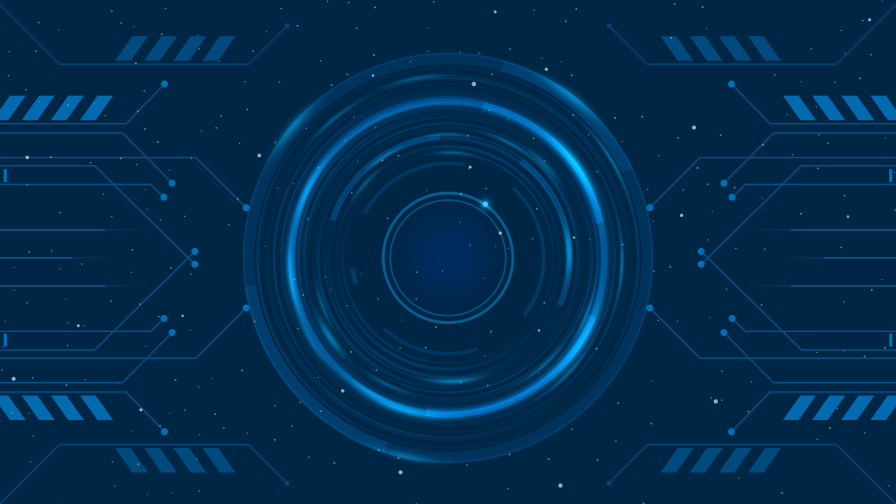
Reproduce this background procedurally as a WebGL 1 fragment shader.

```glsl
precision highp float;
// Dark blue interface backdrop: glowing rings, mirrored circuit traces and specks.
uniform vec2 u_resolution;

// The canvas height spans 432 design units; px is one pixel in those units.
float px;

float hash(vec2 p) {
    return fract(sin(dot(p, vec2(127.1, 311.7))) * 43758.5);
}

float fill(float d) {
    return clamp(0.5 - d / px, 0.0, 1.0);
}

float segment(vec2 p, vec2 a, vec2 b) {
    vec2 ab = b - a;
    return length(p - a - ab * clamp(dot(p - a, ab) / dot(ab, ab), 0.0, 1.0));
}

// Line from the canvas side to a bend, then to a round terminal.
float trace(vec2 q, vec2 bend, vec2 end) {
    float line = min(segment(q, vec2(460.0, bend.y), bend), segment(q, bend, end));
    return max(0.62 * fill(line - 0.6), fill(length(q - end) - 3.0));
}

// Four slanted bars, 21 units tall.
float stripes(vec2 q, vec2 corner) {
    float u = q.x - corner.x - (corner.y - q.y) * 0.71;
    float bar = abs(mod(u, 25.0) - 6.75) - 6.75;
    float row = max(abs(q.y - corner.y + 10.5) - 10.5, abs(u - 49.0) - 50.0);
    return fill(max(bar, row));
}

// Polar coordinates are (radius, angle in degrees).
float turn(float a, float b) {
    return abs(mod(a - b + 180.0, 360.0) - 180.0);
}

float arc(vec2 polar, float radius, float halfWidth, float angle, float span) {
    float ends = radians(turn(polar.y, angle) - span) * radius;
    return fill(max(abs(polar.x - radius) - halfWidth, ends));
}

float glint(vec2 polar, float radius, float angle, float width, float span) {
    vec2 d = vec2((polar.x - radius) / width, turn(polar.y, angle) / span);
    return exp(-dot(d, d));
}

float specks(vec2 p, float cell, float density, float size) {
    vec2 id = floor(p / cell);
    vec2 spot = 0.15 + 0.7 * vec2(hash(id + 3.1), hash(id + 8.7));
    float radius = size * (0.5 + 0.5 * hash(id + 5.3));
    return fill(length(p - (id + spot) * cell) - radius) * step(hash(id), density);
}

void main() {
    px = 432.0 / u_resolution.y;
    vec2 p = (gl_FragCoord.xy - 0.5 * u_resolution) * px + vec2(0.0, 5.0);
    vec2 q = abs(p);
    vec2 polar = vec2(length(p), degrees(atan(p.y, p.x + 1e-4)));
    float r = polar.x;

    vec3 azure = vec3(0.01, 0.43, 0.71);
    vec3 cyan = vec3(0.04, 0.50, 0.62);
    vec3 color = vec3(0.0, 0.148, 0.27);
    color += vec3(0.0, 0.025, 0.12) * exp(-r * r / 1100.0);

    // Broad ring bands
    float band = 0.12 * fill(abs(r - 171.0) - 5.0) + 0.10 * fill(abs(r - 175.0) - 0.8);
    band += 0.10 * arc(polar, 171.0, 5.0, 50.0, 24.0) + 0.10 * arc(polar, 171.0, 5.0, 220.0, 32.0);
    band += 0.28 * fill(abs(r - 134.0) - 3.0) + 0.16 * exp(-pow((r - 134.0) / 7.0, 2.0));
    band += 0.20 * arc(polar, 133.0, 4.0, 45.0, 32.0) + 0.2 * arc(polar, 133.0, 4.0, 300.0, 38.0);
    band += 0.24 * arc(polar, 104.0, 2.5, 128.0, 34.0) + 0.22 * arc(polar, 104.0, 2.5, 15.0, 38.0);
    band += 0.18 * arc(polar, 82.0, 1.5, 5.0, 42.0) + 0.17 * arc(polar, 81.0, 1.5, 116.0, 36.0);
    band += 0.16 * arc(polar, 82.0, 1.5, 258.0, 30.0) + 0.2 * arc(polar, 82.0, 2.0, 191.0, 5.0);
    color += azure * band;

    // Fine concentric rings, each with a drifting highlight
    for (int i = 0; i < 16; i++) {
        float n = float(i);
        float radius = 90.0 + 4.7 * n + 3.0 * hash(vec2(n, 2.0));
        float phase = 360.0 * hash(vec2(n, 7.0));
        float sweep = 0.5 + 0.5 * cos(radians(polar.y * 2.0 - phase));
        float ring = fill(abs(r - radius) - 0.5 - hash(vec2(n, 4.0)));
        color += azure * ring * (0.04 + 0.14 * sweep * sweep);
        color += cyan * 0.35 * glint(polar, radius, phase, 1.8, 9.0);
    }

    // Bright streaks along the rings
    float glow = 0.5 * glint(polar, 174.0, 140.0, 4.0, 8.0) + 0.5 * glint(polar, 174.0, 53.0, 4.0, 9.0);
    glow += 0.8 * glint(polar, 136.0, 36.0, 4.0, 15.0) + 0.6 * glint(polar, 136.0, 328.0, 4.0, 14.0);
    glow += 0.6 * glint(polar, 122.0, 214.0, 3.0, 8.0) + 0.5 * glint(polar, 134.0, 155.0, 3.0, 12.0);
    glow += 0.6 * glint(polar, 136.0, 254.0, 3.5, 14.0) + 0.6 * glint(polar, 136.0, 187.0, 3.0, 13.0);
    glow += 0.6 * glint(polar, 104.0, 3.0, 2.5, 11.0) + 0.6 * glint(polar, 106.0, 273.0, 2.5, 11.0);
    glow += 0.4 * glint(polar, 115.0, 44.0, 3.0, 9.0) + 0.4 * glint(polar, 174.0, 258.0, 3.0, 8.0);
    color += cyan * glow;

    // Core circles and orbiting light
    float core = 0.8 * fill(abs(r - 55.5) - 1.2) + 0.65 * fill(abs(r - 49.5) - 0.7);
    color = mix(color, vec3(0.02, 0.42, 0.65), core);
    float orb = length(p - vec2(32.0, 46.0));
    color += cyan * 0.6 * exp(-orb * orb / 22.0);
    color = mix(color, vec3(0.30, 0.76, 0.95), fill(orb - 2.3));

    // Circuit traces, mirrored in both axes
    float ink = trace(q, vec2(276.0, 115.0), vec2(243.0, 149.0));
    ink = max(ink, trace(q, vec2(279.0, 107.0), vec2(236.5, 64.0)));
    ink = max(ink, trace(q, vec2(216.0, 86.0), vec2(173.0, 43.0)));
    ink = max(ink, trace(q, vec2(255.0, 63.0), vec2(243.5, 52.0)));
    vec2 crossBend = vec2(303.0, 79.0), crossEnd = vec2(217.0, -5.5);
    ink = max(ink, trace(q, crossBend, crossEnd));
    ink = max(ink, trace(vec2(q.x, -q.y), crossBend, crossEnd));
    ink = max(ink, 0.95 * stripes(q, vec2(287.0, 139.0)));
    ink = max(ink, fill(max(abs(q.x - 379.5) - 1.4, abs(q.y - 70.5) - 5.5)));

    // Outer frame, slightly closer in below the centre
    vec2 f = q + vec2(0.0, 6.0 * step(p.y, 0.0));
    vec2 kneeOut = vec2(333.0, 166.0), kneeIn = vec2(171.0, 166.0), tip = vec2(138.0, 199.0);
    float frame = min(segment(f, kneeOut, vec2(433.0, 266.0)), segment(f, kneeOut, kneeIn));
    frame = min(frame, segment(f, kneeIn, tip));
    ink = max(ink, 0.45 * max(fill(frame - 0.6), fill(length(f - tip) - 2.0)));
    ink = max(ink, 0.5 * stripes(f, vec2(182.0, 190.0)));

    // Fading side beams
    float start = q.y < 12.0 ? 322.0 : 294.0;
    float beam = fill(min(q.y, abs(q.y - 24.0)) - 0.7);
    ink = max(ink, beam * (0.2 * smoothstep(start - 45.0, start, q.x) + 0.5 * step(start, q.x)));
    color = mix(color, azure, ink);

    // Scattered specks
    float dust = 0.55 * specks(p, 23.0, 0.42, 0.8) + 0.8 * specks(p + 11.0, 67.0, 0.34, 1.9);
    color = mix(color, vec3(0.72, 0.82, 0.86), min(dust, 1.0));
    gl_FragColor = vec4(color, 1.0);
}
```
